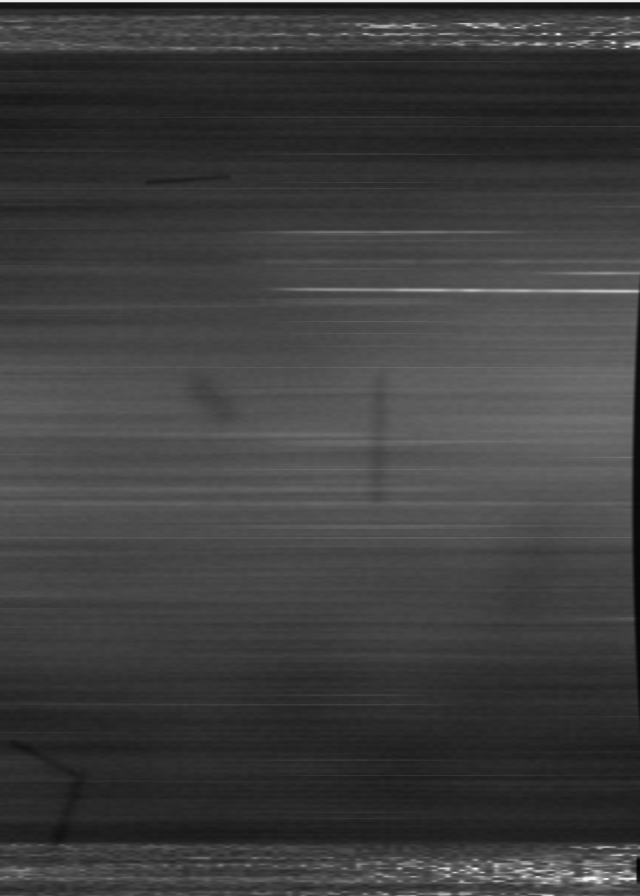
Write a Shadertoy shader that draws this texture.

```glsl
// Brushed dark metal sheet: a soft vertical light profile, layered horizontal
// streaks from stretched value noise, glittering worn bands at both ends,
// a few bright scratches, faint smudges and a shadowed right edge.

float hash(vec2 p) {
    vec3 q = fract(p.xyx * 0.1031);
    q += dot(q, q.yzx + 33.33);
    return fract((q.x + q.y) * q.z);
}

float noise(vec2 p) {
    vec2 cell = floor(p), f = fract(p);
    f = f * f * (3.0 - 2.0 * f);
    return mix(mix(hash(cell), hash(cell + vec2(1, 0)), f.x),
               mix(hash(cell + vec2(0, 1)), hash(cell + vec2(1, 1)), f.x), f.y);
}

// Noise centred on zero, stretched by separate x and y frequencies
float streak(vec2 p, vec2 frequency, float seed) {
    return noise(p * frequency + seed) - 0.5;
}

// Soft-edged interval from a to b
float band(float v, float a, float b, float soft) {
    return smoothstep(a - soft, a + soft, v) * (1.0 - smoothstep(b - soft, b + soft, v));
}

// Horizontal glint at a height, spanning x from a to b
float glint(vec2 p, float height, float width, float a, float b) {
    float d = (p.y - height) / width;
    float flicker = 0.7 + 0.6 * noise(vec2(p.x * 38.0, height * 900.0));
    return exp(-d * d) * band(p.x, a, b, 0.08) * flicker;
}

// Blurred stroke between two points
float smudge(vec2 p, vec2 a, vec2 b, float width) {
    vec2 ab = b - a;
    float along = clamp(dot(p - a, ab) / dot(ab, ab), 0.0, 1.0);
    float d = length(p - a - ab * along) / width;
    return exp(-d * d);
}

// Broad light falling on the sheet, brighter toward the right of the middle
float lightProfile(vec2 p, float x) {
    float rise = 0.155 + 0.09 * smoothstep(0.14, 0.29, p.y) + 0.08 * smoothstep(0.25, 0.48, p.y);
    float fall = 0.07 * smoothstep(0.54, 0.69, p.y) + 0.115 * smoothstep(0.66, 0.86, p.y);
    float sideGlow = 0.085 * smoothstep(0.3, 1.0, x) * band(p.y, 0.26, 0.54, 0.13);
    float leftShade = 0.025 * (1.0 - smoothstep(0.0, 0.5, x)) * band(p.y, 0.08, 0.36, 0.06);
    return rise - fall + sideGlow - leftShade;
}

// Brushed texture from wide soft bands down to hairlines and fine grain
float brushing(vec2 p) {
    float wobble = p.y + 0.003 * streak(p, vec2(5.0, 4.0), 3.0);
    vec2 q = vec2(p.x, wobble);
    float wide = 0.035 * streak(q, vec2(1.3, 42.0), 11.0);
    float medium = 0.038 * streak(q, vec2(1.8, 120.0), 27.0);
    float hair = 0.034 * streak(q, vec2(3.0, 310.0), 51.0);
    float cloud = 0.028 * streak(p, vec2(9.0, 14.0), 73.0);
    float grain = 0.022 * streak(p, vec2(150.0, 330.0), 95.0);
    return wide + medium + hair + cloud + grain;
}

// Rough worn band: lighter metal, streaks and scattered sparkles
float wornBand(vec2 p, float x, float seed) {
    float rows = noise(p * vec2(4.0, 260.0) + seed);
    float flecks = noise(p * vec2(130.0, 420.0) + seed);
    float sparkle = pow(flecks, 3.0) * smoothstep(0.45, 0.9, rows);
    return 0.05 + 0.12 * rows + 0.09 * (flecks - 0.5)
         + sparkle * (0.2 + 0.6 * smoothstep(0.35, 0.95, x));
}

void mainImage(out vec4 fragColor, in vec2 fragCoord) {
    float x = fragCoord.x / iResolution.x;
    float down = 1.0 - fragCoord.y / iResolution.y;
    float aspect = iResolution.x / iResolution.y;
    vec2 p = vec2(x * aspect, down);

    float tone = lightProfile(p, x) + brushing(p);

    // Worn bands at the top and bottom
    float topBand = band(down, 0.015, 0.058, 0.004);
    float bottomBand = smoothstep(0.938, 0.946, down);
    tone += topBand * wornBand(p, x, 7.0) + bottomBand * wornBand(p, x, 41.0);
    float corner = band(down, 0.958, 0.99, 0.008) * smoothstep(0.6, 0.97, x);
    tone += corner * 0.45 * pow(noise(p * vec2(90.0, 360.0)), 2.0);

    // Individual bright scratches
    vec2 s = vec2(x, down);
    tone += 0.34 * glint(s, 0.3235 + 0.004 * (x - 0.6), 0.0019, 0.46, 1.2);
    tone += 0.20 * glint(s, 0.305, 0.0017, 0.88, 1.2);
    tone += 0.17 * glint(s, 0.259, 0.0017, 0.42, 0.78);
    tone += 0.08 * glint(s, 0.292, 0.003, 0.4, 1.2);
    tone += 0.06 * glint(s, 0.546, 0.0035, -0.2, 0.7);
    tone += 0.06 * glint(s, 0.562, 0.003, -0.2, 1.2);
    tone += 0.05 * glint(s, 0.485, 0.003, -0.2, 0.6);

    // Sparse faint hairline scratches
    float hairRow = noise(vec2(p.x * 2.5, down * 290.0) + 130.0);
    tone += 0.07 * smoothstep(0.8, 1.0, hairRow) * (0.4 + x);

    // Dark smudges, a short scratch and a bent crease
    tone -= 0.055 * smudge(p, vec2(0.225, 0.435), vec2(0.25, 0.457), 0.016);
    tone -= 0.045 * smudge(p, vec2(0.425, 0.425), vec2(0.42, 0.555), 0.010);
    tone -= 0.030 * smudge(p, vec2(0.60, 0.60), vec2(0.58, 0.66), 0.040);
    tone -= 0.060 * smudge(p, vec2(0.165, 0.204), vec2(0.255, 0.197), 0.003);
    float crease = max(smudge(p, vec2(0.015, 0.83), vec2(0.09, 0.867), 0.005),
                       smudge(p, vec2(0.09, 0.867), vec2(0.05, 0.98), 0.008));
    tone -= 0.045 * crease;

    // Curved shadow on the right edge and a notch in the lower corner
    float bow = (down - 0.56) / 0.25;
    float edge = 0.988 + 0.012 * bow * bow;
    tone *= 1.0 - 0.88 * smoothstep(edge - 0.004, edge + 0.005, x) * band(down, 0.31, 0.81, 0.02);
    tone *= 1.0 - 0.9 * smoothstep(0.992, 0.997, x) * band(down, 0.957, 0.985, 0.003);

    // Dark rim below a thin pale strip at the very top
    tone *= 1.0 - 0.45 * band(down, 0.002, 0.010, 0.002);
    tone = mix(tone, 0.93, 1.0 - smoothstep(0.0015, 0.0035, down));

    fragColor = vec4(vec3(clamp(tone, 0.02, 0.95)), 1.0);
}
```
